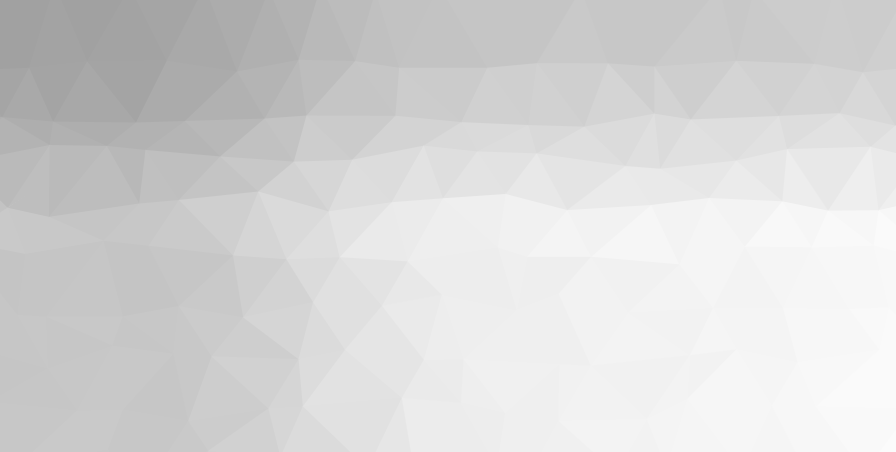
This background is drawn by a WebGL 2 fragment shader. Its source:

```glsl
#version 300 es
precision highp float;
// Low-poly grey mesh: dark upper left fading to near white at lower right.
uniform vec2 u_resolution;
out vec4 outColor;

#define COLUMNS 14.0
#define BANDS 10
#define JITTER_X 0.56
#define JITTER_FINE 0.022
#define JITTER_COARSE 0.055
#define LOWER_START 0.445
#define LOWER_STEP 0.115
#define FACET_NOISE 0.012
#define RIDGE_LIFT 0.012

const float TAU = 6.2831853;

// Upper mesh rows: depth from the top, wave height, phase, frequency.
const vec4 RIDGES[5] = vec4[5](
    vec4(-0.03, 0.0, 0.0, 1.0),
    vec4(0.145, 0.015, 0.0, 4.0),
    vec4(0.262, 0.012, 0.62, 2.3),
    vec4(0.345, 0.021, 0.31, 2.4),
    vec4(LOWER_START, 0.021, 0.677, 3.5));

vec2 hash2(vec2 p) {
    vec3 q = fract(p.xyx * vec3(0.1031, 0.1030, 0.0973));
    q += dot(q, q.yzx + 33.33);
    return fract((q.xx + q.yz) * q.zy);
}

float rowDepth(int row, float x) {
    if (row > 4) return LOWER_START + LOWER_STEP * float(row - 4);
    vec4 ridge = RIDGES[row];
    float lift = row == 4 ? 0.04 * exp(-x * 18.0) : 0.0;
    return ridge.x + ridge.y * cos(TAU * (x - ridge.z) * ridge.w) + lift;
}

// Jittered mesh vertex; odd rows are shifted by half a column.
vec2 meshVertex(float column, int row) {
    vec2 jitter = hash2(vec2(column + 37.0, float(row) * 7.0 + 11.0)) - 0.5;
    float x = (column + 0.5 * float(row & 1) + JITTER_X * jitter.x) / COLUMNS;
    float strength = row > 4 ? JITTER_COARSE : JITTER_FINE;
    return vec2(x, rowDepth(row, x) + strength * jitter.y);
}

// Grey level of the smooth field that the facets sample.
float toneAt(vec2 c) {
    float left = mix(0.635, 0.77, smoothstep(0.12, 0.52, c.y))
               + 0.03 * max(c.y - 0.5, 0.0);
    float right = mix(0.77, 0.93, smoothstep(0.05, 0.56, c.y));
    float start = mix(0.12, 0.17, smoothstep(0.3, 0.7, c.y));
    float tone = mix(left, right, smoothstep(start, 0.53, c.x));
    return tone + max(c.x - 0.5, 0.0) * (0.06 + 0.04 * c.y);
}

float edgeDistance(vec2 p, vec2 a, vec2 b) {
    vec2 edge = b - a;
    vec2 offset = p - a;
    return (edge.x * offset.y - edge.y * offset.x) / max(length(edge), 1e-4);
}

// Returns tone times coverage, and coverage.
vec2 facet(vec2 p, vec2 a, vec2 b, vec2 c, vec2 scale, float pixel, float lift) {
    vec2 center = (a + b + c) / 3.0;
    float grain = hash2(floor(center * 900.0)).x - 0.5;
    float tone = toneAt(center) + FACET_NOISE * grain + lift;
    p *= scale; a *= scale; b *= scale; c *= scale;
    float winding = sign(edgeDistance(c, a, b));
    float inside = winding * edgeDistance(p, a, b);
    inside = min(inside, winding * edgeDistance(p, b, c));
    inside = min(inside, winding * edgeDistance(p, c, a));
    float coverage = clamp(inside / pixel + 0.5, 0.0, 1.0);
    return vec2(tone, 1.0) * coverage;
}

void main() {
    vec2 p = gl_FragCoord.xy / u_resolution;
    p.y = 1.0 - p.y;
    vec2 scale = vec2(u_resolution.x / u_resolution.y, 1.0);
    float pixel = 1.0 / u_resolution.y;
    float baseColumn = floor(p.x * COLUMNS);
    vec2 total = vec2(0.0);

    // Two facets per column in each band near this point.
    for (int row = 0; row < BANDS; row++) {
        if (abs(p.y - rowDepth(row, p.x) - 0.06) > 0.2) continue;
        float lift = row == 4 ? RIDGE_LIFT : 0.0;
        float odd = float(row & 1);
        for (int k = -1; k <= 1; k++) {
            float column = baseColumn + float(k);
            vec2 upperA = meshVertex(column, row);
            vec2 upperB = meshVertex(column + 1.0, row);
            vec2 lowerA = meshVertex(column, row + 1);
            vec2 lowerB = meshVertex(column + 1.0, row + 1);
            vec2 lowerTip = mix(lowerA, lowerB, odd);
            vec2 upperTip = mix(upperB, upperA, odd);
            total += facet(p, upperA, upperB, lowerTip, scale, pixel, lift);
            total += facet(p, lowerA, lowerB, upperTip, scale, pixel, lift);
        }
    }

    float tone = total.y > 0.01 ? total.x / total.y : toneAt(p);
    outColor = vec4(vec3(clamp(tone, 0.0, 1.0)), 1.0);
}
```
